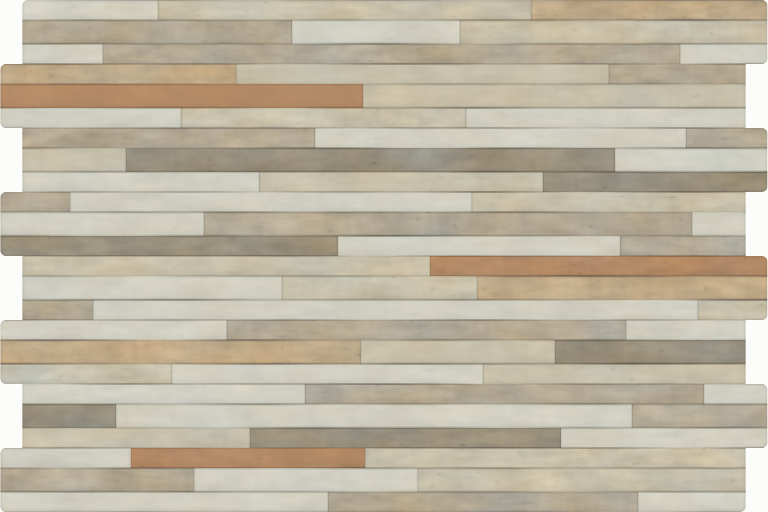
A WebGL 1 fragment shader for this texture:

```glsl
precision highp float;

// Weathered wood strip cladding: 24 thin rows of butted planks on one panel
// whose sides step in and out every three rows. Plank lengths and tones come
// from low-discrepancy sequences; grain and wear come from gradient noise.

uniform vec2 u_resolution;

vec2 gradient(vec2 cell) {
  vec3 h = fract(cell.xyx * vec3(0.1031, 0.1030, 0.0973));
  h += dot(h, h.yzx + 33.33);
  return fract((h.xx + h.yz) * h.zy) * 2.0 - 1.0;
}

float noise(vec2 p) {
  vec2 i = floor(p), f = fract(p);
  vec2 u = f * f * f * (f * (f * 6.0 - 15.0) + 10.0);
  vec2 e = vec2(0.0, 1.0);
  float low = mix(dot(gradient(i), f), dot(gradient(i + e.yx), f - e.yx), u.x);
  float high = mix(dot(gradient(i + e), f - e), dot(gradient(i + 1.0), f - 1.0), u.x);
  return mix(low, high, u.y);
}

float fbm(vec2 p) {
  float sum = 0.0, amp = 0.6;
  for (int i = 0; i < 3; i++) {
    sum += amp * noise(p);
    p = p * 2.03 + 17.1;
    amp *= 0.55;
  }
  return sum;
}

float roundBox(vec2 p, vec2 halfSize, float radius) {
  vec2 q = abs(p) - halfSize + radius;
  return length(max(q, 0.0)) + min(max(q.x, q.y), 0.0) - radius;
}

// Five wood tones, divided by their share of the planks
vec3 woodTone(float t) {
  vec3 c = vec3(0.815, 0.805, 0.75);
  c = mix(c, vec3(0.775, 0.745, 0.66), step(0.38, t));
  c = mix(c, vec3(0.695, 0.655, 0.575), step(0.64, t));
  c = mix(c, vec3(0.595, 0.56, 0.485), step(0.83, t));
  return mix(c, vec3(0.75, 0.665, 0.54), step(0.94, t));
}

// Signed distance to the panel: a core with staggered three-row tabs
float panel(vec2 p) {
  float group = clamp(floor(p.y / 3.0), 0.0, 7.0);
  float shift = 1.03 * (1.0 - mod(group, 2.0));
  vec2 center = vec2(17.48 + shift, group * 3.0 + 1.5);
  float tab = roundBox(p - center, vec2(17.46, 1.49), 0.24);
  float core = roundBox(p - vec2(18.0, 12.0), vec2(16.95, 11.97), 0.2);
  return min(tab, core);
}

void main() {
  // One unit is one row height; y runs down from the top
  vec2 p = gl_FragCoord.xy / u_resolution * vec2(36.0, 24.0);
  p.y = 24.0 - p.y;
  float aa = 24.0 / u_resolution.y;

  // Slightly uneven row heights
  float y = p.y + 0.06 * sin(p.y * 2.0944);
  float row = floor(y);

  // Two joints split each row into three planks
  float left = 36.0 * (0.08 + 0.42 * fract(row * 0.4142 + 0.3));
  float right = 36.0 * (0.54 + 0.38 * fract(row * 0.755 + 0.4));

  // Three rows, evenly spaced, carry a long rust-coloured plank
  float k = floor((row - 4.0) / 8.5 + 0.5);
  float accent = 1.0 - step(0.5, abs(row - floor(4.0 + 8.5 * k)));
  float late = step(1.5, k);
  float accentLeft = 36.0 * fract(k * 0.56 + late * 0.05);
  left = mix(left, accentLeft, accent);
  right = mix(right, accentLeft + 17.0 - 6.0 * late, accent);

  float plank = step(left, p.x) + step(right, p.x);
  float tone = fract(row * 0.618 + plank * 0.43 + 0.1);
  float rust = accent * (1.0 - step(0.5, abs(plank - 1.0)));
  tone = mix(tone, min(tone, 0.6), accent);
  vec3 color = mix(woodTone(tone), vec3(0.695, 0.535, 0.395), rust);

  // Lengthwise grain, cloudy stains and faint saw marks
  vec2 g = vec2(p.x, y) + vec2(row * 13.7, plank * 31.3 + row * 5.0);
  float grain = fbm(g * vec2(0.8, 2.8));
  float cloud = fbm(g * vec2(0.35, 0.8) + 40.0);
  float saw = noise(g * vec2(3.0, 0.8));
  float wear = mix(0.5, 1.2, smoothstep(0.3, 0.75, tone));
  color *= 1.0 + wear * (0.09 * grain + 0.17 * cloud + 0.025 * saw);

  // Long warm or grey drifts of tint within a plank
  float drift = fbm(g * vec2(0.22, 0.5) + 90.0);
  color *= 1.0 + wear * drift * vec3(0.05, -0.03, -0.15);

  // Small dark pores
  float pores = smoothstep(0.3, 0.6, noise(g * vec2(2.2, 4.0) + 7.0));
  color *= 1.0 - 0.06 * pores * wear;

  // Soft relief across each row, then worn seams and butt joints
  float across = fract(y);
  color *= 1.01 - 0.025 * smoothstep(0.6, 1.0, across);
  float seamWear = noise(vec2(p.x * 0.2, floor(y + 0.5) * 7.3 + 0.37));
  float seam = 1.0 - smoothstep(0.01, 0.04 + aa, min(across, 1.0 - across));
  color *= 1.0 - seam * clamp(0.17 + 0.35 * seamWear, 0.04, 0.32);
  float jointDist = min(abs(p.x - left), abs(p.x - right));
  float joint = 1.0 - smoothstep(0.01, 0.03 + aa, jointDist);
  color *= 1.0 - 0.1 * joint;

  // Panel rim against the white ground
  float d = panel(p);
  color *= 1.0 - 0.05 * smoothstep(-0.16, 0.0, d);
  float outside = smoothstep(-0.5 * aa, 0.5 * aa, d);
  gl_FragColor = vec4(mix(color, vec3(0.99, 0.99, 0.98), outside), 1.0);
}
```
